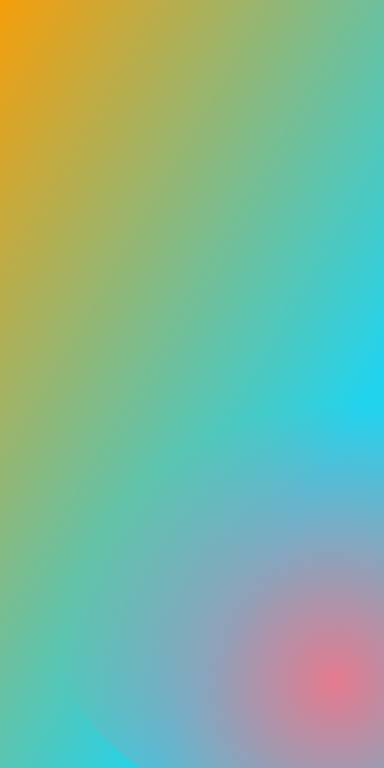
A Shadertoy shader for this background:

```glsl
// Diagonal amber-to-cyan gradient with a soft rose glow at the lower right.

// Lengths are in canvas widths, with the origin at the lower left.
const vec3 AMBER = vec3(0.961, 0.620, 0.043);
const vec3 CYAN = vec3(0.133, 0.827, 0.933);
const vec3 ROSE = vec3(0.984, 0.443, 0.522);

const vec2 SWEEP_DIRECTION = vec2(0.866, -0.5);
const float SWEEP_LENGTH = 1.344;

const vec2 GLOW_CENTER = vec2(0.872, 0.229);
const float GLOW_RADIUS = 0.716;
const float GLOW_STRENGTH = 0.9;

const vec2 DISC_CENTER = vec2(0.698, 0.5);
const float DISC_RADIUS = 0.6;

// Linear sweep that starts at the top left corner.
vec3 sweepColor(vec2 p, float canvasHeight) {
    float along = dot(p - vec2(0.0, canvasHeight), SWEEP_DIRECTION);
    return mix(AMBER, CYAN, clamp(along / SWEEP_LENGTH, 0.0, 1.0));
}

// Linear radial falloff, bounded by an offset disc with a smooth rim.
float glowOpacity(vec2 p, float pixel) {
    float falloff = max(1.0 - distance(p, GLOW_CENTER) / GLOW_RADIUS, 0.0);
    float rim = distance(p, DISC_CENTER) - DISC_RADIUS;
    float disc = 1.0 - smoothstep(-pixel, pixel, rim);
    return GLOW_STRENGTH * falloff * disc;
}

void mainImage(out vec4 fragColor, in vec2 fragCoord) {
    float pixel = 1.0 / iResolution.x;
    vec2 p = fragCoord * pixel;

    vec3 color = sweepColor(p, iResolution.y * pixel);
    color = mix(color, ROSE, glowOpacity(p, pixel));

    fragColor = vec4(color, 1.0);
}
```
